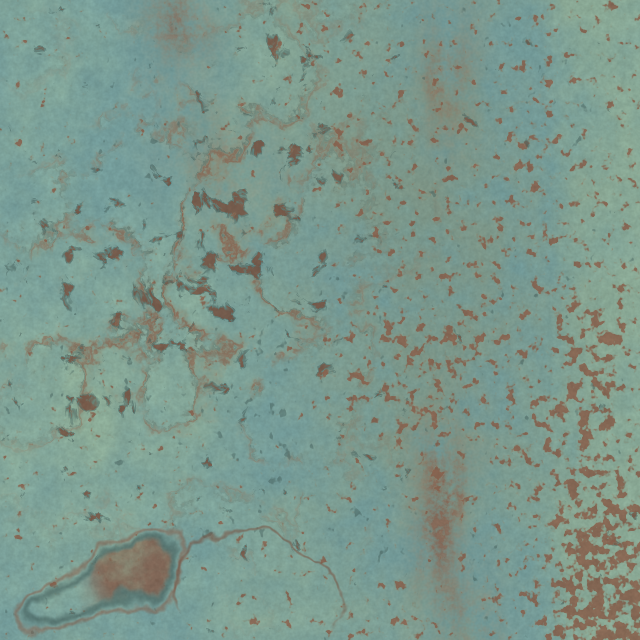
A three.js fragment shader for this texture:

```glsl
varying vec2 vUv;

#define BLUE vec3(0.455, 0.615, 0.610)
#define GREEN vec3(0.550, 0.675, 0.595)
#define TARNISH vec3(0.470, 0.560, 0.505)
#define OCHRE vec3(0.530, 0.520, 0.430)
#define RUST vec3(0.520, 0.355, 0.280)
#define DARK vec3(0.270, 0.375, 0.360)
#define VEIN_SCALE 5.0
#define VEIN_WIDTH 0.075
#define SPECK_SCALE 52.0
#define SPECK_LEVEL 0.66
#define BLOTCH_LEVEL 0.72
#define GRAIN 0.035

float hash(vec2 p) {
  vec3 q = fract(p.xyx * vec3(0.1031, 0.1030, 0.0973));
  q += dot(q, q.yzx + 33.33);
  return fract((q.x + q.y) * q.z);
}

float cornerSlope(vec2 cell, vec2 offset) {
  float angle = 6.2832 * hash(cell);
  return dot(vec2(cos(angle), sin(angle)), offset);
}

float gradientNoise(vec2 p) {
  vec2 i = floor(p), f = fract(p);
  vec2 u = f * f * f * (f * (f * 6.0 - 15.0) + 10.0);
  vec2 e = vec2(1.0, 0.0);
  float low = mix(cornerSlope(i, f), cornerSlope(i + e, f - e), u.x);
  float high = mix(cornerSlope(i + e.yx, f - e.yx), cornerSlope(i + 1.0, f - 1.0), u.x);
  return mix(low, high, u.y);
}

float fbm(vec2 p, int octaves) {
  float sum = 0.0, amplitude = 1.0;
  for (int i = 0; i < 6; i++) {
    if (i >= octaves) break;
    sum += amplitude * gradientNoise(p);
    p = mat2(1.6, 1.2, -1.2, 1.6) * p + 17.3;
    amplitude *= 0.55;
  }
  return sum;
}

// Soft elliptical region of influence
float region(vec2 p, vec2 centre, vec2 radii) {
  vec2 q = (p - centre) / radii;
  return exp(-dot(q, q));
}

float cover(float value, float level, float softness) {
  return smoothstep(level - softness, level + softness, value);
}

float line(float dist, float width) {
  return 1.0 - smoothstep(0.0, width, abs(dist));
}

// Capsule that widens from a to b
float taperedDistance(vec2 p, vec2 a, vec2 b, float ra, float rb) {
  float t = clamp(dot(p - a, b - a) / dot(b - a, b - a), 0.0, 1.0);
  return length(p - mix(a, b, t)) - mix(ra, rb, t);
}

void main() {
  vec2 p = vUv;
  vec2 warp = vec2(fbm(p * 6.0 + 3.1, 5), fbm(p * 6.0 + 41.7, 5));
  vec2 w = p + 0.035 * warp;
  float broad = fbm(p * 3.2 + 8.0, 6);
  float mottle = fbm(p * 18.0 + 60.0, 5);
  float fine = fbm(p * 95.0 + 5.0, 3);
  float streak = fbm(p * vec2(26.0, 3.5) + 90.0, 4);

  // Patina ground
  float rightBand = smoothstep(0.83, 0.92, w.x + 0.03 * streak);
  float leftGlow = region(w, vec2(0.14, 0.40), vec2(0.26, 0.12));
  float greening = 0.28 + 0.75 * broad + 0.25 * mottle + 0.60 * rightBand + 0.40 * leftGlow;
  vec3 color = mix(BLUE, GREEN, clamp(greening, 0.0, 1.0));
  float dulling = region(w, vec2(0.68, 0.58), vec2(0.24, 0.55));
  color = mix(color, TARNISH, clamp(dulling * (0.55 + 0.6 * mottle + 0.5 * broad), 0.0, 0.8));

  // Rust runs, stretched downward
  float stain = region(w, vec2(0.69, 0.22), vec2(0.050, 0.14))
    + 0.75 * region(w, vec2(0.70, 0.88), vec2(0.045, 0.13))
    + 0.75 * region(w, vec2(0.28, 0.96), vec2(0.055, 0.09))
    + 0.55 * region(w, vec2(0.34, 0.74), vec2(0.090, 0.09))
    + 0.50 * region(w, vec2(0.72, 0.02), vec2(0.060, 0.08));
  stain *= clamp(0.65 + 0.6 * streak + 0.7 * fine + 0.5 * mottle, 0.0, 1.2);
  color = mix(color, mix(OCHRE, RUST, clamp(stain, 0.0, 1.0)), clamp(0.75 * stain, 0.0, 0.8));

  // Crinkled veins with ochre halos
  float veinArea = region(p, vec2(0.36, 0.60), vec2(0.22, 0.36))
    + 0.6 * region(p, vec2(0.10, 0.50), vec2(0.16, 0.20));
  float contour = fbm(w * VEIN_SCALE + 12.0, 6) + 0.08 * fine;
  float broken = cover(mottle + 0.6 * broad, -0.05, 0.35) * clamp(veinArea, 0.0, 1.0);
  color = mix(color, OCHRE, 0.55 * broken * line(contour, VEIN_WIDTH * 2.8));
  color = mix(color, RUST, 0.70 * broken * line(contour, VEIN_WIDTH));
  color = mix(color, DARK, 0.45 * broken * line(contour - VEIN_WIDTH, VEIN_WIDTH * 0.6));

  // Clustered blotches with dark rims
  float blotch = fbm(w * 23.0 + 33.0, 5) + 0.40 * clamp(veinArea, 0.0, 1.0) + 0.35 * broad;
  color = mix(color, DARK, 0.50 * cover(blotch, BLOTCH_LEVEL, 0.07));
  color = mix(color, RUST * 0.92, 0.80 * cover(blotch, BLOTCH_LEVEL + 0.12, 0.07));

  // Rust specks, densest at the lower right
  float density = 0.20 * smoothstep(0.42, 0.65, p.x)
    + 0.28 * region(w, vec2(0.92, 0.32), vec2(0.06, 0.25))
    + 0.42 * region(w, vec2(0.96, 0.03), vec2(0.16, 0.13))
    + 0.20 * region(w, vec2(0.68, 0.42), vec2(0.22, 0.12))
    + 0.22 * region(w, vec2(0.84, 0.78), vec2(0.05, 0.20));
  float speck = fbm(p * SPECK_SCALE, 3) + density + 0.22 * broad + 0.15 * mottle;
  color = mix(color, OCHRE, 0.35 * cover(speck, SPECK_LEVEL - 0.13, 0.12));
  color = mix(color, RUST, 0.80 * cover(speck, SPECK_LEVEL, 0.10));

  // Sparse dark teal flecks
  float fleckArea = region(p, vec2(0.30, 0.30), vec2(0.32, 0.28));
  float fleck = fbm(p * vec2(48.0, 38.0) + 71.0, 3) + 0.20 * fleckArea - 0.3 * broad;
  color = mix(color, DARK, 0.50 * cover(fleck, 0.72, 0.12));

  // Exposed metal island and a thin arc beside it
  float island = taperedDistance(w, vec2(0.06, 0.05), vec2(0.24, 0.12), 0.016, 0.045);
  float exposed = cover(-island, 0.004, 0.006) * smoothstep(0.11, 0.17, w.x);
  color = mix(color, mix(RUST, OCHRE, clamp(0.3 + mottle, 0.0, 0.8)), 0.80 * exposed);
  color = mix(color, DARK, 0.60 * line(island, 0.011));
  color = mix(color, RUST, 0.50 * line(island - 0.013, 0.006));
  float arc = length(w - vec2(0.40, 0.05)) - 0.12;
  color = mix(color, RUST * 0.9, 0.55 * line(arc, 0.005) * cover(p.y + 0.05 * mottle, 0.05, 0.03));

  // Weathered grain
  color *= 1.0 + GRAIN * (1.6 * fine + 1.2 * mottle + gradientNoise(p * 230.0));
  gl_FragColor = vec4(color, 1.0);
}
```
